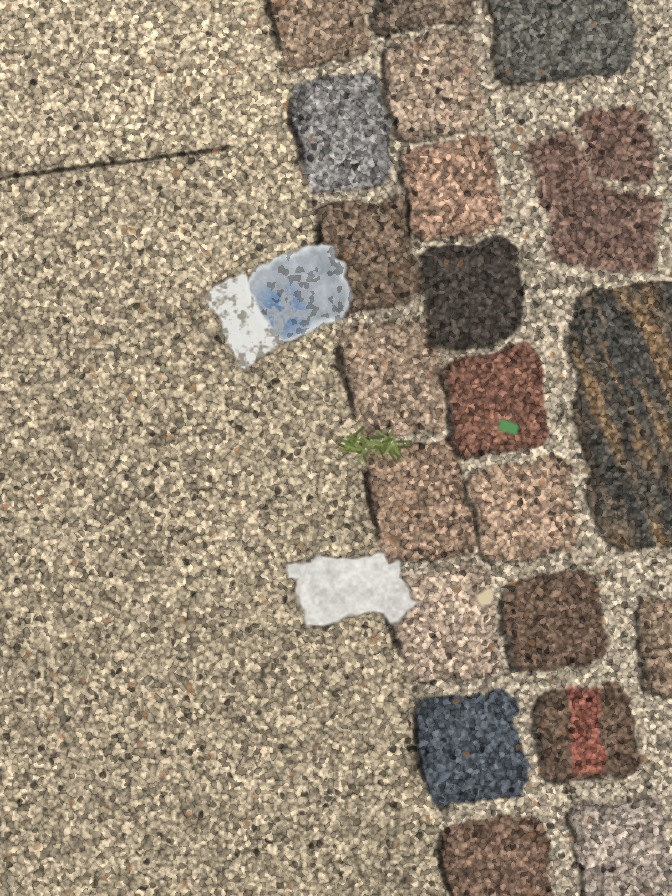
Reproduce this texture procedurally as a WebGL 1 fragment shader.

```glsl
precision highp float;
// Sandy pavement slab beside worn granite setts, with scraps of litter and a tuft of grass.
uniform vec2 u_resolution;

#define EXTENT vec2(5.76, 7.68)
#define SAND vec3(.675, .618, .52)
#define MORTAR vec3(.66, .61, .53)
#define GRIT_SCALE 23.
#define GRIT_CONTRAST .52
#define EDGE_SOFT .02
#define WOBBLE .16
#define LEAN .14
#define BLADES 48

float hash(vec2 p) {
  vec3 q = fract(p.xyx * .1031);
  q += dot(q, q.yzx + 33.33);
  return fract((q.x + q.y) * q.z);
}

float noise(vec2 p) {
  vec2 i = floor(p), f = fract(p), e = vec2(1, 0);
  f = f * f * (3. - 2. * f);
  return mix(mix(hash(i), hash(i + e), f.x), mix(hash(i + e.yx), hash(i + e.xx), f.x), f.y);
}

float fbm(vec2 p) {
  return .5 * noise(p) + .3 * noise(p * 2.1 + 7.) + .2 * noise(p * 4.3 + 3.);
}

// Nearest pebble: distance to its centre and its random value
vec2 pebble(vec2 p) {
  vec2 best = vec2(9, 0);
  for (int y = -1; y <= 1; y++)
    for (int x = -1; x <= 1; x++) {
      vec2 g = floor(p) + vec2(x, y);
      float d = length(g + vec2(hash(g), hash(g + 51.7)) - p);
      if (d < best.x) best = vec2(d, hash(g + 17.3));
    }
  return best;
}

float box(vec2 p, vec2 centre, vec2 size, float angle, float radius) {
  vec2 d = p - centre;
  float c = cos(angle), s = sin(angle);
  d = abs(vec2(c * d.x - s * d.y, s * d.x + c * d.y)) - size + radius;
  return length(max(d, 0.)) + min(max(d.x, d.y), 0.) - radius;
}

float segment(vec2 p, vec2 a, vec2 d) {
  return length(p - a - d * clamp(dot(p - a, d) / dot(d, d), 0., 1.));
}

float fill(float d) { return smoothstep(EDGE_SOFT, -EDGE_SOFT, d); }

// Granite colour from its level and warmth
vec3 granite(vec2 t) { return t.x * (1.08 + vec3(t.y, 0, -min(t.y, .17))); }

// A stone with a dark joint on its left and lower sides
void lay(inout vec3 col, vec2 p, vec2 centre, vec2 size, float radius, vec3 tone) {
  float d = box(p, centre, size, LEAN, radius);
  float joint = box(p, centre - vec2(.04, -.015), size, LEAN, radius);
  col *= 1. - .55 * smoothstep(.03, -.02, joint);
  col = mix(col, tone * (.88 + .14 * smoothstep(0., -.12, d)), fill(d));
}

vec2 innerTone(int i) {
  return i == 0 ? vec2(.46, .17) : i == 1 ? vec2(.47, .03) : i == 2 ? vec2(.36, .18)
       : i == 3 ? vec2(.49, .16) : i == 4 ? vec2(.46, .2) : i == 5 ? vec2(.56, .14)
       : i == 6 ? vec2(.31, -.07) : vec2(.35, .24);
}

vec2 outerTone(int i) {
  return i == 0 ? vec2(.38, .15) : i == 1 ? vec2(.52, .15) : i == 2 ? vec2(.48, .24)
       : i == 3 ? vec2(.24, .1) : i == 4 ? vec2(.33, .4) : i == 5 ? vec2(.5, .19)
       : i == 6 ? vec2(.32, .22) : i == 7 ? vec2(.31, .22) : vec2(.53, .1);
}

void main() {
  vec2 p = gl_FragCoord.xy / u_resolution;
  p = vec2(p.x, 1. - p.y) * EXTENT;
  vec2 w = p + WOBBLE * (vec2(fbm(p * 4.), fbm(p * 4. + 31.)) - .5);
  vec3 col = MORTAR * (.9 + .2 * fbm(p * 3.));

  // Two leaning columns of setts
  for (int i = 0; i < 9; i++) {
    float n = float(i), k = n - 1.;
    vec2 size = vec2(.39) + .05 * vec2(hash(vec2(n, 3)), hash(vec2(n, 8)));
    if (i < 8) lay(col, w, vec2(2.7 + .222 * n, .1 + 1.05 * n), size + vec2(.02, .05), .14, granite(innerTone(i)));
    lay(col, w, vec2(3.73, .72) + k * vec2(.14 + .013 * k, .875 + .009 * k), size - .01, .14, granite(outerTone(i)));
  }
  col = mix(col, vec3(.56, .34, .29), .8 * fill(box(w, vec2(5.02, 6.25), vec2(.14, .38), .05, .04)));

  // Larger stones on the right
  lay(col, w, vec2(4.82, .17), vec2(.58, .5), .15, vec3(.4, .39, .36));
  float plum = min(box(w, vec2(5.28, 1.24), vec2(.29, .32), .1, .1),
               min(box(w, vec2(5.17, 1.96), vec2(.46, .33), -.1, .1), box(w, vec2(4.79, 1.46), vec2(.22, .3), .3, .1)));
  col = mix(col, vec3(.44, .35, .31), .92 * smoothstep(.04, -.04, plum));
  float streak = fbm(mat2(6, 1, -2.6, .9) * p);
  lay(col, w, vec2(5.56, 3.57), vec2(.56, 1.12), .36,
      mix(vec3(.3, .29, .27), vec3(.54, .44, .33), smoothstep(.35, .72, streak)));
  lay(col, w, vec2(5.86, 5.5), vec2(.35, .42), .1, granite(vec2(.43, .17)));

  // Slab, its scalloped kerb joint and the cross crack
  float scallop = cos(5.98 * (p.y - .1));
  float kerb = p.x - 2.32 - .2 * p.y + .025 * scallop + .11 * (fbm(p * 4.) - .5);
  vec3 slab = SAND * mix(1.07, .96, smoothstep(0., 4., p.y)) * (.91 + .18 * fbm(p * 1.8));
  col = mix(col, slab, smoothstep(.03, -.03, kerb));
  col *= 1. - smoothstep(-.8, .3, scallop) * (.45 * smoothstep(.045, .01, abs(kerb)) + .12 * smoothstep(.16, 0., abs(kerb)));
  float crack = abs(p.y - 1.53 + .13 * p.x + .06 * (fbm(p * 5.) - .5));
  col *= 1. - smoothstep(2.06, 1.9, p.x) * (.48 * smoothstep(.03, .005, crack) + .12 * smoothstep(.15, 0., crack));

  // Grit, dark chips and a few rusty grains
  vec2 rough = p + .03 * vec2(noise(p * 30.), noise(p * 30. + 9.));
  vec2 grit = pebble(rough * GRIT_SCALE), chip = pebble(rough * 10. + 40.);
  col *= 1. + GRIT_CONTRAST * (grit.y - .42) - .25 * smoothstep(.35, .8, grit.x);
  col *= .75 + .54 * noise(p * 36.);
  float spot = smoothstep(.34, .2, chip.x);
  col *= 1. - .42 * spot * step(.87, chip.y);
  col = mix(col, vec3(.63, .44, .3), .5 * spot * step(chip.y, .035));

  // Clear pouch with a creased paper end
  float crease = fbm(p * 13.);
  float pouch = box(w, vec2(2.57, 2.53), vec2(.43, .35), .44, .18);
  float flap = box(w, vec2(2.07, 2.74), vec2(.18, .38), .44, .03);
  col *= 1. - .3 * smoothstep(.06, -.02, min(pouch, flap));
  vec3 film = mix(vec3(.69, .72, .75), vec3(.87, .89, .9), smoothstep(-.07, -.015, pouch));
  float ink = smoothstep(.34, .05, length(p - vec2(2.42, 2.66))) * smoothstep(.42, .62, crease);
  film = mix(film, vec3(.38, .51, .68), ink) * (1. - .3 * step(.8, grit.y));
  col = mix(col, film * (.85 + .3 * crease), .87 * fill(pouch));
  vec3 paper = mix(vec3(.62, .6, .55), vec3(.91, .91, .89), smoothstep(.3, .55, crease));
  col = mix(col, paper, .95 * fill(flap));

  // Torn tissue
  float tissue = min(box(w, vec2(2.88, 4.87), vec2(.41, .08), .17, .02),
                 min(box(w, vec2(3.01, 5.08), vec2(.43, .23), .1, .04), box(w, vec2(3.41, 5.17), vec2(.15, .13), .75, .02)));
  col *= 1. - .35 * smoothstep(.05, -.01, tissue);
  col = mix(col, vec3(.89, .88, .85) * (.78 + .26 * crease + .1 * noise(p * 32.)), fill(tissue));

  // Grass in two clumps
  for (int i = 0; i < BLADES; i++) {
    float n = float(i), r = hash(vec2(n, 4)), a = 6.283 * hash(vec2(n, 9));
    vec2 root = vec2(2.96 + .27 * mod(n, 2.) + .17 * r, 3.73 + .15 * hash(vec2(n, 2)));
    float d = segment(p, root, (.06 + .09 * r) * vec2(cos(a), sin(a)));
    col = mix(col, mix(vec3(.25, .29, .14), vec3(.56, .62, .36), fract(r * 7.)), .85 * smoothstep(.018, .004, d));
  }

  // Small leaf and pale pebble
  col = mix(col, vec3(.36, .58, .36), fill(box(p, vec2(4.36, 3.66), vec2(.085, .045), -.35, .03)));
  col = mix(col, vec3(.86, .79, .65), fill(box(p, vec2(4.16, 5.12), vec2(.075, .05), .7, .045)));
  gl_FragColor = vec4(col, 1);
}
```
